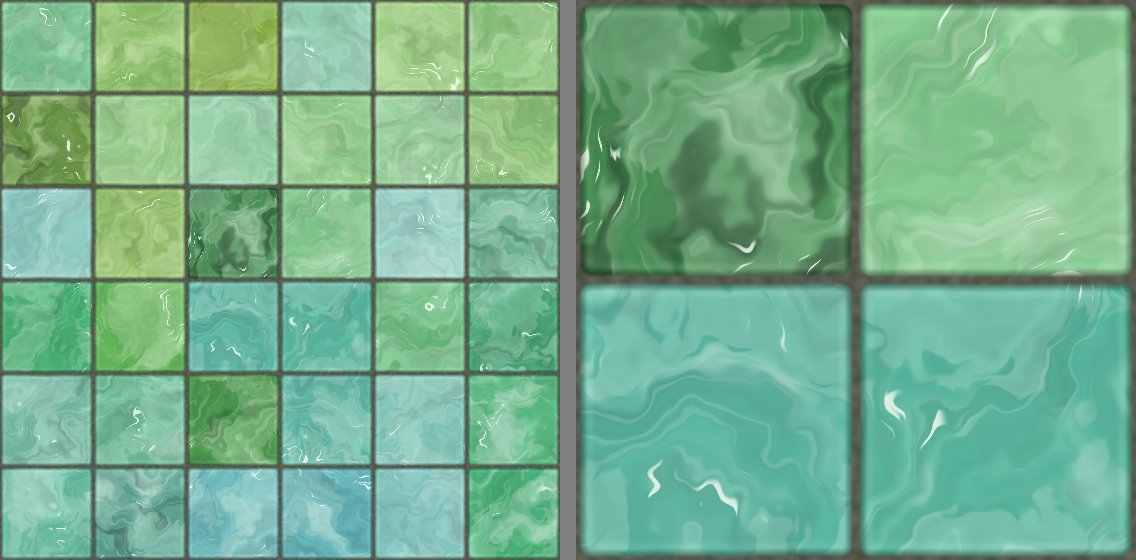
Left, the full canvas; right, a detail of the centre.
This texture is drawn by a three.js fragment shader. Its source:

```glsl
// Six by six grid of marbled green and aqua glass tiles with thin dark grout.
varying vec2 vUv;

vec3 hash3(vec2 p) {
  vec3 q = vec3(dot(p, vec2(127.1, 311.7)), dot(p, vec2(269.5, 183.3)), dot(p, vec2(419.2, 371.9)));
  return fract(sin(q) * 43758.5);
}

float cornerSlope(vec2 corner, vec2 offset) {
  float angle = 6.2832 * hash3(corner).x;
  return dot(vec2(cos(angle), sin(angle)), offset);
}

// Gradient noise, roughly -0.6 to 0.6
float noise(vec2 p) {
  vec2 i = floor(p), f = fract(p);
  vec2 u = f * f * f * (f * (f * 6.0 - 15.0) + 10.0);
  vec2 e = vec2(1.0, 0.0);
  float low = mix(cornerSlope(i, f), cornerSlope(i + e, f - e), u.x);
  float high = mix(cornerSlope(i + e.yx, f - e.yx), cornerSlope(i + 1.0, f - 1.0), u.x);
  return mix(low, high, u.y);
}

float fbm(vec2 p) {
  float sum = 0.0, amp = 0.6;
  for (int i = 0; i < 4; i++) {
    sum += amp * noise(p);
    p = mat2(0.8, 0.6, -0.6, 0.8) * p * 2.05 + 7.3;
    amp *= 0.5;
  }
  return sum;
}

float roundedBox(vec2 p, float halfSize, float radius) {
  vec2 q = abs(p) - halfSize + radius;
  return length(max(q, 0.0)) + min(max(q.x, q.y), 0.0) - radius;
}

// Glass tint from olive through green and emerald to aqua
vec3 glassTint(float t) {
  vec3 tint = mix(vec3(0.47, 0.62, 0.18), vec3(0.27, 0.65, 0.23), smoothstep(0.12, 0.32, t));
  tint = mix(tint, vec3(0.24, 0.67, 0.44), smoothstep(0.32, 0.55, t));
  return mix(tint, vec3(0.36, 0.69, 0.71), smoothstep(0.55, 0.85, t));
}

void main() {
  vec2 grid = vUv * 6.0;
  vec2 cell = min(floor(grid), 5.0);
  vec2 p = grid - cell - 0.5;
  vec3 rnd = hash3(cell + 3.7);
  vec3 rnd2 = hash3(cell + 41.3);

  // Each tile is cut from its own turned piece of swirled glass
  float turn = mix(-0.5, 1.2, rnd2.x);
  vec2 q = mat2(cos(turn), -sin(turn), sin(turn), cos(turn)) * p + cell * 13.7 + 5.0;
  vec2 warp = vec2(fbm(q * 1.4), fbm(q * 1.4 + 31.2));
  vec2 flow = q + 0.9 * warp;
  float streak = noise(flow * vec2(1.6, 11.0));
  float cloud = fbm(flow * vec2(1.3, 2.2) + 9.1);
  float torn = fbm(q * 1.5 + 0.5 * warp + 57.0) + 0.13 * noise(flow * vec2(4.0, 19.0));
  float sheet = smoothstep(-0.025, 0.025, torn + 0.08 * (rnd2.y - 0.5));

  // Tint leans from olive in the upper rows to aqua in the lower ones
  float hue = 0.68 * rnd.x + 0.32 * (1.0 - cell.y / 5.0);
  float pale = smoothstep(0.1, 0.95, rnd.y);
  float deep = smoothstep(0.55, 0.95, rnd.z) * (1.0 - pale);
  vec3 tint = glassTint(hue);
  vec3 milk = mix(vec3(0.78, 0.89, 0.68), vec3(0.76, 0.89, 0.84), smoothstep(0.2, 0.6, hue));
  vec3 color = mix(tint, milk, 0.08 + 0.57 * pale);
  color *= 1.0 - 0.3 * deep;

  // Torn translucent sheets, soft clouds and fine streaks
  color = mix(color, mix(color, milk, 0.28), sheet);
  color = mix(color, milk, 0.55 * smoothstep(0.02, 0.45, cloud));
  color *= 1.0 + 0.22 * min(cloud, 0.0) + (0.08 + 0.14 * deep) * streak;
  float fold = smoothstep(0.12, 0.4, -noise(flow * vec2(1.1, 5.0) + 23.0));
  color *= 1.0 - (0.05 + 0.3 * deep) * fold;
  color = mix(color, milk, 0.22 * smoothstep(0.2, 0.45, noise(flow * vec2(2.5, 17.0) + 71.0)));

  // Sparse bright glints along the flow
  float glint = smoothstep(0.24, 0.4, noise(flow * vec2(4.0, 27.0) + 83.0));
  glint *= smoothstep(0.22, 0.36, noise(q * 2.6 + 15.0));
  color = mix(color, vec3(0.94, 0.98, 0.93), 0.85 * glint);

  // Darkened rim, faint inner bevel and slightly wavy cut
  float edge = roundedBox(p + 0.006 * noise(grid * 3.0), 0.485, 0.04);
  color *= 1.0 - 0.32 * smoothstep(-0.03, 0.0, edge);
  color += 0.035 * smoothstep(0.025, 0.0, abs(edge + 0.035));

  // Grout
  vec3 grout = vec3(0.34, 0.35, 0.30) * (1.0 + 0.25 * noise(grid * 24.0));
  color = mix(color, grout, smoothstep(-0.008, 0.008, edge));
  gl_FragColor = vec4(clamp(color, 0.0, 1.0), 1.0);
}
```
